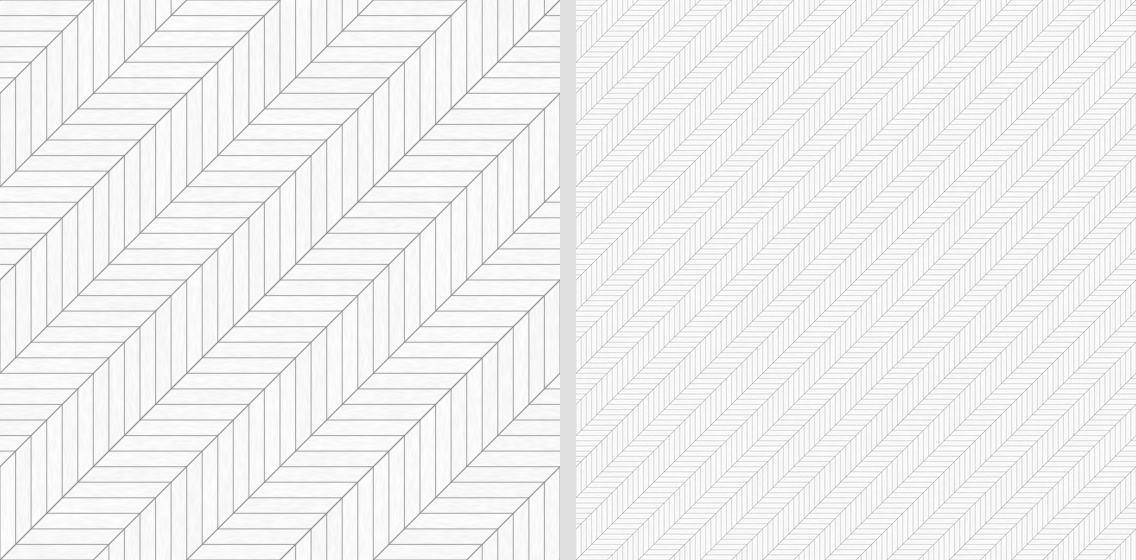
Left: one tile. Right: repeated 3 by 3.
A three.js fragment shader for this pattern:

```glsl
varying vec2 vUv;

const float TAU = 6.2831853;
const float PLANKS = 36.0;            // planks per side
const float BANDS = 3.0;              // pairs of diagonal bands per side
const float LINE_WIDTH = 0.00195;
const float LINE_SOFTNESS = 0.00195;
const vec3 BOARD = vec3(0.987);
const vec3 JOINT = vec3(0.665);
const vec3 MITRE = vec3(0.55);

vec2 hash2(vec2 p) {
  return fract(sin(vec2(dot(p, vec2(127.1, 311.7)), dot(p, vec2(269.5, 183.3)))) * 4375.85);
}

// Whole-number modulo that is safe against rounding
vec2 wrapCell(vec2 cell, vec2 count) {
  return floor(mod(cell + 0.5, count));
}

// Distance to the nearest of count evenly spaced lines
float lineDistance(float coord, float count) {
  return abs(fract(coord * count + 0.5) - 0.5) / count;
}

float lineMask(float dist, float width, float softness) {
  return clamp(0.5 + (0.5 * width - dist) / softness, 0.0, 1.0);
}

// Tiling cellular noise: distance to the closest feature point
float cellular(vec2 p, vec2 count, vec2 seed) {
  vec2 q = p * count + floor(seed * count);
  vec2 base = floor(q);
  float nearest = 2.0;
  for (int j = -1; j <= 1; j++) {
    for (int i = -1; i <= 1; i++) {
      vec2 cell = base + vec2(float(i), float(j));
      vec2 feature = cell + hash2(wrapCell(cell, count) + seed);
      nearest = min(nearest, length(feature - q));
    }
  }
  return nearest;
}

// Fine fibres running along p.x, swaying slightly across p.y
float woodGrain(vec2 p, vec2 seed) {
  float sway = sin(TAU * (17.0 * p.x + 5.0 * p.y + seed.x))
             + 0.6 * sin(TAU * (41.0 * p.x - 12.0 * p.y + seed.y));
  vec2 q = p + vec2(0.0, 0.0011 * sway);
  float fine = 1.0 - smoothstep(0.1, 0.6, cellular(q, vec2(44.0, 230.0), seed));
  float broad = 1.0 - smoothstep(0.1, 0.7, cellular(q, vec2(18.0, 130.0), seed.yx));
  return 0.6 * fine + 0.4 * broad;
}

void main() {
  // Diagonal bands alternate between level and upright planks
  float diagonal = vUv.x - vUv.y;
  float band = diagonal * BANDS;
  float upright = step(0.5, fract(band));
  vec2 boardPos = mix(vUv, vUv.yx, upright);

  // Each plank has its own tone and grain
  vec2 plank = wrapCell(vec2(floor(boardPos.y * PLANKS), floor(band)), vec2(PLANKS, BANDS));
  vec2 seed = hash2(plank + vec2(0.0, BANDS * upright));
  float tone = 0.01 * (seed.x - 0.5) - 0.028 * woodGrain(boardPos, seed);
  vec3 color = BOARD + tone;

  // Joints between planks, then mitred seams between bands
  float joint = lineMask(lineDistance(boardPos.y, PLANKS), LINE_WIDTH, LINE_SOFTNESS);
  float mitreDist = lineDistance(diagonal, 2.0 * BANDS) * 0.7071;
  float mitre = lineMask(mitreDist, LINE_WIDTH, LINE_SOFTNESS);
  color = mix(color, JOINT, joint);
  color = mix(color, min(color, MITRE), mitre);

  gl_FragColor = vec4(color, 1.0);
}
```
